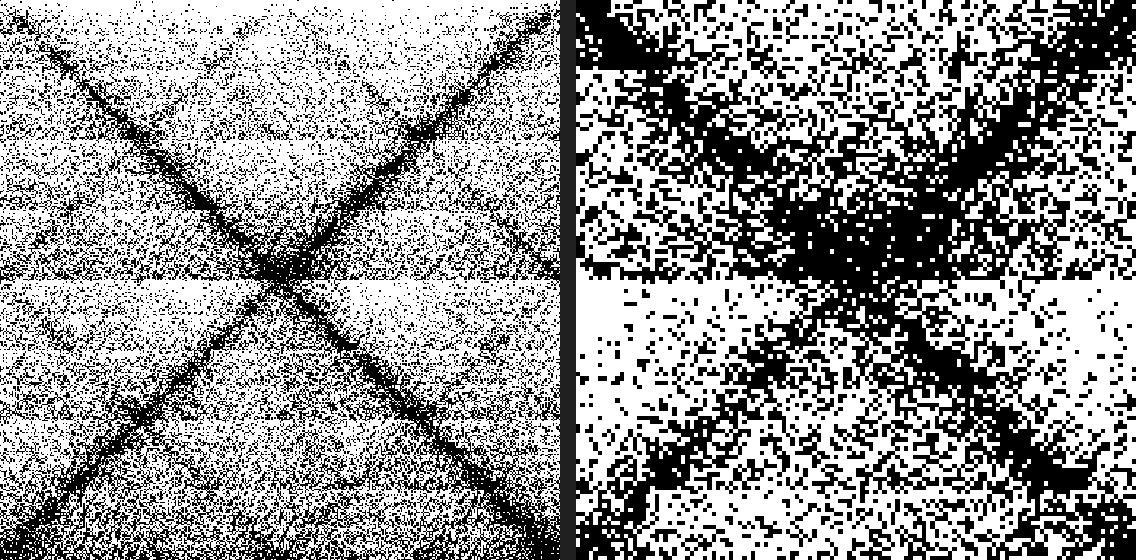
Left: the whole. Right: its middle third, enlarged.
Write a Shadertoy shader that draws this texture.

```glsl
const float GRAINS = 384.0;
const int RAMP_LEVELS = 7;
const int DIAGONAL_LEVELS = 4;
const vec3 PAPER = vec3(1.0);
const vec3 INK = vec3(0.0);

float hash(vec2 p) {
    return fract(sin(dot(p, vec2(12.9898, 78.233))) * 43758.5453);
}

// Random offset, constant over each square block, centred on zero
float blockNoise(vec2 p, float blocks, float seed) {
    return hash(floor(p * blocks) + seed) - 0.5;
}

// Nested sawtooth ramps: pale at the top of each band, dark at its foot
float nestedRamps(float y) {
    float sum = 0.0;
    float weight = 0.2;
    float bands = 1.0;
    for (int i = 0; i < RAMP_LEVELS; i++) {
        sum += weight * fract(y * bands);
        weight *= 0.73;
        bands *= 2.0;
    }
    return sum;
}

// Distance to the nearest whole number
float repeatDistance(float a) {
    return abs(fract(a + 0.5) - 0.5);
}

// Soft band around both families of diagonals
float diagonalPair(vec2 p, float repeats, float width) {
    float falling = repeatDistance((p.x - p.y) * repeats);
    float rising = repeatDistance((p.x + p.y) * repeats);
    return exp(-falling / width) + exp(-rising / width);
}

// Crossing diagonals at halving scales, broken up in blocks
float nestedDiagonals(vec2 p) {
    float sum = 0.0;
    float strength = 0.34;
    float repeats = 1.0;
    for (int i = 0; i < DIAGONAL_LEVELS; i++) {
        float variation = 1.0 + 0.9 * blockNoise(p, repeats * 4.0, 17.0);
        sum += strength * variation * diagonalPair(p, repeats, 0.032);
        strength *= 0.55;
        repeats *= 2.0;
    }
    return sum * (0.7 + 0.6 * fract(p.y * 16.0));
}

// One for square blocks that lie on a main diagonal
float diagonalBlock(vec2 p, float blocks) {
    vec2 cell = floor(p * blocks);
    float onFalling = 1.0 - step(0.5, abs(cell.x - cell.y));
    float onRising = 1.0 - step(0.5, abs(cell.x + cell.y - blocks + 1.0));
    return max(onFalling, onRising);
}

float inkDensity(vec2 p) {
    float density = -0.085 + nestedRamps(p.y) + nestedDiagonals(p);
    density += 0.07 * diagonalBlock(p, 8.0);
    density += 0.08 * blockNoise(p, 8.0, 3.0);
    density += 0.08 * blockNoise(p, 16.0, 7.0);
    // Short horizontal streaks
    density += 0.12 * blockNoise(p * vec2(1.0, 16.0), 24.0, 11.0);
    return clamp(density, 0.02, 0.94) * smoothstep(-0.01, 0.04, p.y);
}

void mainImage(out vec4 fragColor, in vec2 fragCoord) {
    vec2 uv = fragCoord / iResolution.xy;
    vec2 grain = floor(vec2(uv.x, 1.0 - uv.y) * GRAINS);

    // Each grain is wholly ink or paper
    float density = inkDensity((grain + 0.5) / GRAINS);
    float inked = step(hash(grain + 0.37), density);
    fragColor = vec4(mix(PAPER, INK, inked), 1.0);
}
```
